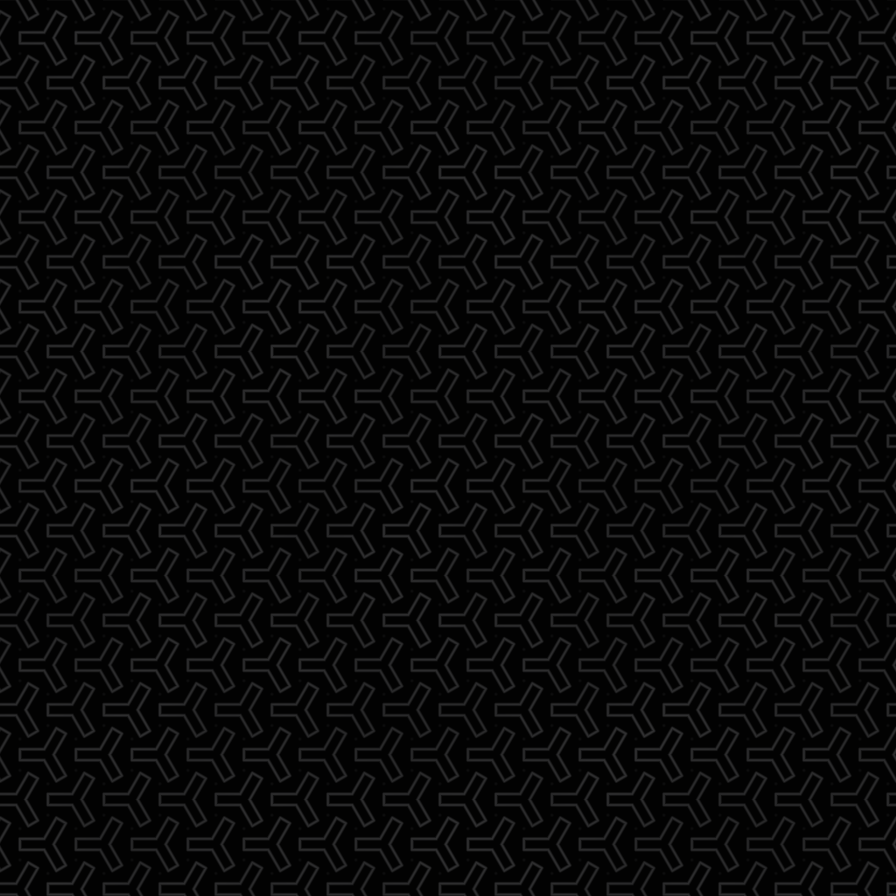
This pattern is drawn by a WebGL 2 fragment shader. Its source:

```glsl
#version 300 es
precision highp float;

#define COLUMNS 16.0
#define ROWS 20.0
#define FIRST_CENTRE vec2(0.346, 0.154)
#define ARM_LENGTH 0.49
#define ARM_HALF_WIDTH 0.098
#define LINE_SOFTNESS 0.045
#define DOT_OFFSET vec2(-0.49, 0.28)
#define DOT_STRENGTH 0.28
#define WEAR_CELLS 8.0
#define WEAR_AMOUNT 0.2
#define GROUND_COLOR vec3(0.008)
#define LINE_COLOR vec3(0.172, 0.172, 0.176)

uniform vec2 u_resolution;
out vec4 fragColor;

// Unit gradient of a lattice point, wrapped to the canvas
vec2 latticeGradient(vec2 cell) {
    cell = mod(cell, WEAR_CELLS);
    float h = fract(sin(dot(cell, vec2(12.99, 78.23))) * 4375.5);
    float angle = 6.28319 * h;
    return vec2(cos(angle), sin(angle));
}

// Tiling gradient noise, roughly -0.7 to 0.7
float gradientNoise(vec2 p) {
    vec2 cell = floor(p), f = fract(p);
    vec2 u = f * f * f * (f * (f * 6.0 - 15.0) + 10.0);
    vec2 e = vec2(1.0, 0.0);
    float a = dot(latticeGradient(cell), f);
    float b = dot(latticeGradient(cell + e.xy), f - e.xy);
    float c = dot(latticeGradient(cell + e.yx), f - e.yx);
    float d = dot(latticeGradient(cell + e.xx), f - e.xx);
    return mix(mix(a, b, u.x), mix(c, d, u.x), u.y);
}

// Signed distance to a three-armed star, one arm pointing left
float triStarDistance(vec2 p) {
    const vec2 foldNormal = vec2(0.866025, -0.5);
    p = vec2(-p.x, abs(p.y));
    p -= 2.0 * min(dot(p, foldNormal), 0.0) * foldNormal;
    vec2 edge = vec2(p.x - ARM_LENGTH, abs(p.y) - ARM_HALF_WIDTH);
    return length(max(edge, 0.0)) + min(max(edge.x, edge.y), 0.0);
}

void main() {
    vec2 uv = gl_FragCoord.xy / u_resolution;
    float rowHeight = COLUMNS / ROWS;
    float softness = max(LINE_SOFTNESS, 1.2 * COLUMNS / u_resolution.x);

    // Nearest outline and dot among three staggered rows
    vec2 grid = uv * vec2(COLUMNS, ROWS) - FIRST_CENTRE;
    float nearestRow = floor(grid.y + 0.5);
    float outlineDistance = 1.0;
    float dotDistance = 1.0;
    for (int i = -1; i <= 1; i++) {
        float row = nearestRow + float(i);
        float x = grid.x - 0.5 * mod(row, 2.0);
        // The star reaches further left than right, so the cell does too
        vec2 p = vec2(fract(x + 0.58) - 0.58, (grid.y - row) * rowHeight);
        outlineDistance = min(outlineDistance, abs(triStarDistance(p)));
        dotDistance = min(dotDistance, length(vec2(p.x, abs(p.y)) - DOT_OFFSET));
    }

    // Soft strokes with faint dots in the gaps
    float stroke = 1.0 - smoothstep(0.0, softness, outlineDistance);
    float dots = DOT_STRENGTH * (1.0 - smoothstep(0.0, softness, dotDistance));

    // Slight drift in line brightness
    float wear = 1.0 + WEAR_AMOUNT * gradientNoise(uv * WEAR_CELLS);
    float ink = clamp(max(stroke, dots) * wear, 0.0, 1.2);
    fragColor = vec4(mix(GROUND_COLOR, LINE_COLOR, ink), 1.0);
}
```
